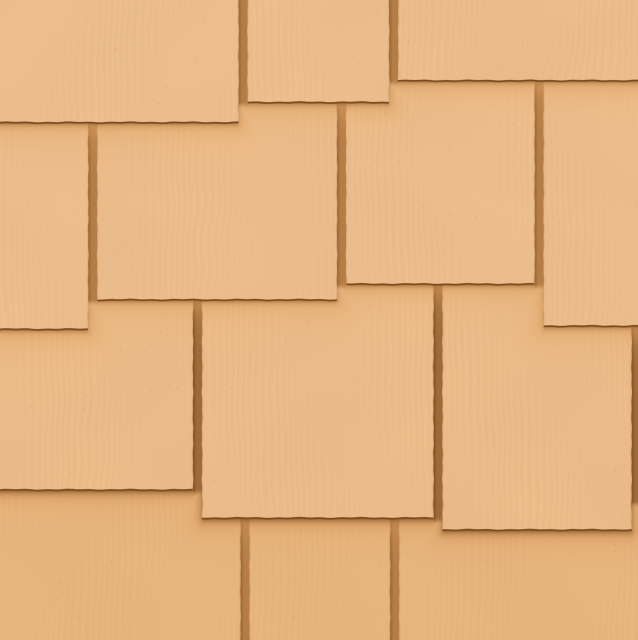
A Shadertoy shader for this texture:

```glsl
// Staggered rows of painted wood-grain shingles with uneven lower edges and shaded gaps.

// Layout, as fractions of the canvas, measured from the top left
const int ROWS = 4;
const int COLUMNS = 4;
const vec3 GAP_CENTERS[ROWS] = vec3[ROWS](
    vec3(0.381, 0.617, 1.200), vec3(0.1453, 0.5353, 0.845),
    vec3(0.3096, 0.6865, 0.997), vec3(0.384, 0.6185, 1.200));
const vec4 BOTTOMS[ROWS] = vec4[ROWS](
    vec4(0.193, 0.1615, 0.1276, 0.1276), vec4(0.516, 0.470, 0.4455, 0.511),
    vec4(0.767, 0.811, 0.8295, 0.785), vec4(1.2));
const float GAP_HALF_WIDTH = 0.0072;
const float LIP_HEIGHT = 0.0026;
const float EDGE_WOBBLE = 0.0004;

// Surface
const float GRAIN_LINES = 100.0;
const float GRAIN_STRENGTH = 0.013;
const float PIT_CELLS = 70.0;
const float PIT_CHANCE = 0.035;
const float CONTACT_SOFTNESS = 0.0035;
const float GLOW_SOFTNESS = 0.022;

// Colours
const vec3 FACE = vec3(0.925, 0.745, 0.555);
const vec3 WARM_FACE = vec3(0.900, 0.700, 0.485);
const vec3 GLOW = vec3(0.890, 0.650, 0.390);
const vec3 GAP_LIGHT = vec3(0.760, 0.530, 0.300);
const vec3 GAP_DARK = vec3(0.620, 0.420, 0.220);
const vec3 SHADOW = vec3(0.480, 0.290, 0.120);

const float TAU = 6.2831853;

float hash(vec2 p) {
    return fract(sin(dot(p, vec2(127.1, 311.7))) * 4375.85);
}

// Antialiased coverage of a signed distance
float cover(float d) {
    float pixel = 0.75 / iResolution.y;
    return 1.0 - smoothstep(-pixel, pixel, d);
}

// Sparse specks, one possible per cell
float pits(vec2 p) {
    vec2 cell = floor(p * PIT_CELLS);
    vec2 center = 0.2 + 0.6 * vec2(hash(cell), hash(cell + 17.0));
    float present = step(hash(cell + 41.0), PIT_CHANCE);
    return present * (1.0 - smoothstep(0.04, 0.13, length(fract(p * PIT_CELLS) - center)));
}

// Vertical ridges, bowed into a loose arch on some shingles
float grain(vec2 p, float seed) {
    float phase = seed * TAU;
    float across = p.x - (seed - 0.5) * 0.12;
    float arch = exp(-across * across * 160.0) * smoothstep(0.5, 1.0, seed);
    float wander = 0.0025 * sin(p.y * 13.0 + phase) + 0.001 * sin(p.y * 47.0 + p.x * 30.0);
    float x = p.x + wander;
    float bend = arch * (9.0 * p.y + 0.5 * sin(p.y * 60.0 + phase));
    float ridges = sin(TAU * (x * GRAIN_LINES + bend) + 1.5 * sin(x * 71.0 + phase));
    float fine = sin(TAU * (x * GRAIN_LINES * 1.73 + bend) + 2.0 * sin(p.y * 21.0 + phase));
    float fade = 0.55 + 0.45 * sin(x * 23.0 + 2.0 * sin(p.y * 7.0 + phase) + phase);
    return (0.7 * ridges + 0.3 * fine) * fade;
}

vec3 shingleFace(vec2 p, vec2 center, int row, int column) {
    float seed = hash(vec2(float(column) + 3.0, float(row) + 8.0));
    float warmth = (row == 3 ? 0.85 : row == 2 ? 0.2 : 0.05) + 0.15 * seed;
    vec3 color = mix(FACE, WARM_FACE, warmth);
    float mottle = sin(p.x * 19.0 + 2.0 * sin(p.y * 11.0)) * sin(p.y * 17.0 + seed * TAU);
    color *= 1.0 + GRAIN_STRENGTH * grain(p - center, seed) + 0.006 * mottle;
    return color * (1.0 - 0.07 * pits(p));
}

void mainImage(out vec4 fragColor, in vec2 fragCoord) {
    vec2 p = fragCoord / iResolution.xy;
    p.y = 1.0 - p.y;
    vec3 color = WARM_FACE;
    vec2 wobble = EDGE_WOBBLE * vec2(sin(p.y * 90.0) + sin(p.y * 233.0),
                                     sin(p.x * 70.0) + sin(p.x * 191.0));

    // Lower rows first, so each row overlaps the next
    for (int row = ROWS - 1; row >= 0; row--) {
        vec3 gaps = GAP_CENTERS[row];
        vec4 bottoms = BOTTOMS[row];
        float depth = row == 2 ? 1.0 : 0.35;

        // Shadows cast on the row below
        float glow = 0.0;
        float contact = 0.0;
        for (int i = 0; i < COLUMNS; i++) {
            float left = i == 0 ? -1.0 : gaps[i - 1] + GAP_HALF_WIDTH;
            float right = i == COLUMNS - 1 ? 2.0 : gaps[i] - GAP_HALF_WIDTH;
            vec2 outside = max(vec2(max(left - p.x, p.x - right) + 0.003, p.y - bottoms[i]), 0.0);
            float d = length(outside);
            glow = max(glow, exp(-d / GLOW_SOFTNESS));
            contact = max(contact, exp(-d / (CONTACT_SOFTNESS * (0.7 + depth))));
        }
        color = mix(color, GLOW, 0.7 * glow);
        color = mix(color, SHADOW, (0.4 + 0.3 * depth) * contact);

        // Recessed gaps, ending at the shorter neighbour
        for (int i = 0; i < COLUMNS - 1; i++) {
            float offset = p.x - gaps[i];
            float end = min(bottoms[i], bottoms[i + 1]);
            float side = smoothstep(0.1, 1.0, -offset / GAP_HALF_WIDTH);
            vec3 recess = mix(mix(GAP_LIGHT, GAP_DARK, depth), SHADOW, side * (0.25 + 0.5 * depth));
            float open = 1.0 - smoothstep(end - 0.003, end + 0.008, p.y);
            color = mix(color, recess, open * cover(abs(offset) - GAP_HALF_WIDTH));
        }

        // Faces with a dark lower lip and faint side rims
        for (int i = 0; i < COLUMNS; i++) {
            float left = i == 0 ? -1.0 : gaps[i - 1] + GAP_HALF_WIDTH;
            float right = i == COLUMNS - 1 ? 2.0 : gaps[i] - GAP_HALF_WIDTH;
            float sides = max(left - p.x, p.x - right) + wobble.x;
            float below = p.y - bottoms[i] + wobble.y;
            vec2 center = vec2(0.5 * (max(left, 0.0) + min(right, 1.0)), bottoms[i] - 0.15);
            vec3 face = shingleFace(p, center, row, i);
            face *= 1.0 - 0.06 * smoothstep(-0.003, 0.0, sides);
            face = mix(SHADOW, face, cover(below + LIP_HEIGHT));
            color = mix(color, face, cover(max(sides, below)));
        }
    }
    fragColor = vec4(color, 1.0);
}
```
